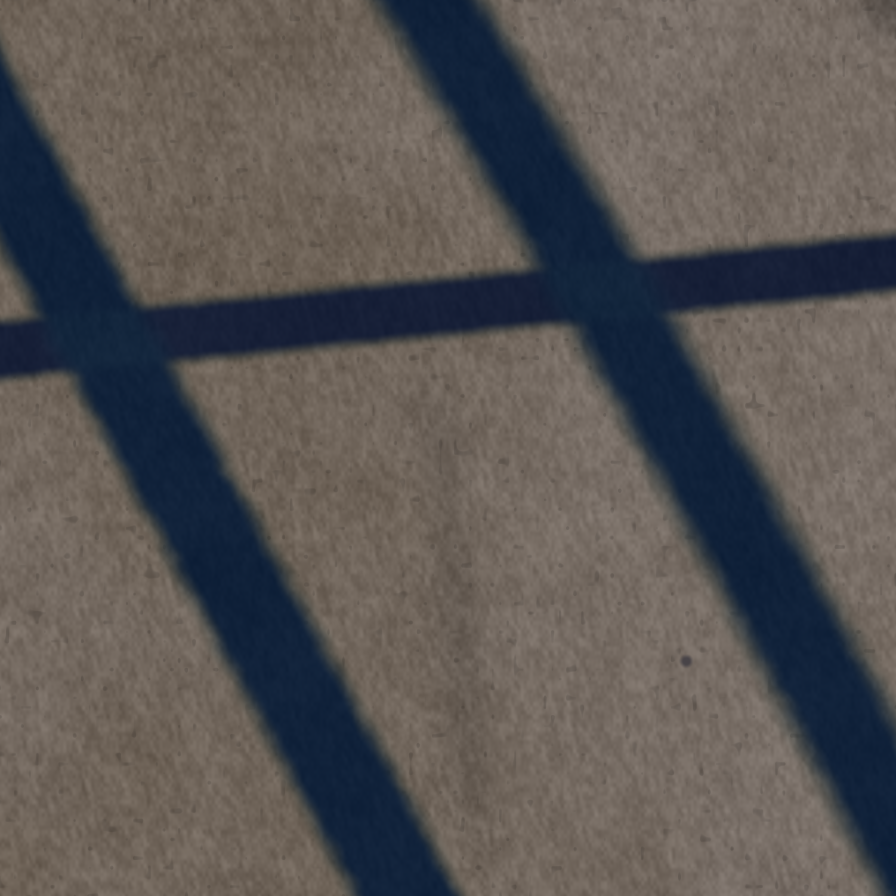
A WebGL 1 fragment shader for this texture:

```glsl
precision highp float;

uniform vec2 u_resolution;

const vec3 STONE_BROWN = vec3(0.425, 0.380, 0.335);
const vec3 STONE_PALE = vec3(0.475, 0.435, 0.405);
const vec3 SHADOW_BLUE = vec3(0.062, 0.130, 0.225);
const vec3 SHADOW_PLUM = vec3(0.088, 0.122, 0.215);
const vec3 FRINGE_OLIVE = vec3(0.015, 0.020, -0.012);
const float DIAGONAL_HALF = 0.060;
const float CROSSBAR_HALF = 0.0325;
const float LEFT_SOFTNESS = 0.018;
const float RIGHT_SOFTNESS = 0.024;
const float CROSSBAR_SOFTNESS = 0.010;
const float GRAIN_STRENGTH = 0.115;
const float MOTTLE_STRENGTH = 0.055;

float hash(vec2 p) {
  vec3 q = fract(vec3(p.xyx) * 0.1031);
  q += dot(q, q.yzx + 33.33);
  return fract((q.x + q.y) * q.z);
}

float valueNoise(vec2 p) {
  vec2 cell = floor(p);
  vec2 f = fract(p);
  f = f * f * (3.0 - 2.0 * f);
  return mix(mix(hash(cell), hash(cell + vec2(1.0, 0.0)), f.x),
             mix(hash(cell + vec2(0.0, 1.0)), hash(cell + 1.0), f.x), f.y);
}

float fbm(vec2 p) {
  float sum = 0.0;
  float amplitude = 0.5;
  for (int i = 0; i < 4; i++) {
    sum += amplitude * valueNoise(p);
    p = mat2(1.6, 1.2, -1.2, 1.6) * p + 7.3;
    amplitude *= 0.5;
  }
  return sum / 0.9375;
}

float softBand(float offset, float halfWidth, float softness) {
  return 1.0 - smoothstep(halfWidth - softness, halfWidth + softness, abs(offset));
}

// Short, slightly slanted fibres mixed with fine speckle
float stoneGrain(vec2 p) {
  vec2 slanted = vec2(p.x + 0.25 * p.y, p.y);
  float fibres = valueNoise(slanted * vec2(170.0, 85.0));
  float speckle = valueNoise(p * vec2(290.0, 210.0) + 19.0);
  return 0.6 * fibres + 0.4 * speckle - 0.5;
}

vec3 stone(vec2 p) {
  float mottle = fbm(p * 7.0) - 0.5;
  float paleness = 0.12 + 0.75 * smoothstep(0.35, 0.85, p.x + 0.12 * p.y);
  paleness += 0.35 * smoothstep(0.5, 0.0, length(p - vec2(0.04, 0.36)));
  vec3 color = mix(STONE_BROWN, STONE_PALE, clamp(paleness + 0.8 * mottle, 0.0, 1.0));
  color += MOTTLE_STRENGTH * (fbm(p * 24.0 + 5.0) - 0.5);

  // Faint vertical stain and darkened upper right corner
  float stainX = 0.485 + 0.09 * (0.57 - p.y) + 0.012 * mottle;
  float stain = exp(-pow((p.x - stainX) / 0.026, 2.0));
  stain *= smoothstep(0.62, 0.50, p.y) * smoothstep(0.0, 0.16, p.y);
  color *= 1.0 - 0.10 * stain;
  color *= 1.0 - 0.3 * smoothstep(0.07, 0.0, length(p - 1.0));

  // Grain, sparse pits and one dark fleck
  color += GRAIN_STRENGTH * stoneGrain(p);
  float pits = smoothstep(0.84, 0.97, valueNoise(p * vec2(120.0, 95.0) + 41.0));
  color *= 1.0 - 0.13 * pits;
  float fleck = smoothstep(0.009, 0.003, length(p - vec2(0.766, 0.262)));
  return mix(color, vec3(0.23, 0.22, 0.25), 0.75 * fleck);
}

void main() {
  vec2 p = gl_FragCoord.xy / u_resolution;
  float drop = 1.0 - p.y;

  // Signed offsets from the centre lines of the three shadows
  float wobble = 0.006 * (valueNoise(p * 55.0) - 0.5);
  float leftOffset = p.x + 0.090 - 0.545 * drop + wobble;
  float rightOffset = p.x - 0.478 - 0.62 * drop + 0.055 * drop * drop + wobble;
  float crossOffset = p.y - 0.609 - 0.098 * p.x + 0.4 * wobble;

  float leftBar = softBand(leftOffset, DIAGONAL_HALF, LEFT_SOFTNESS);
  float rightBar = softBand(rightOffset, DIAGONAL_HALF, RIGHT_SOFTNESS);
  float crossbar = softBand(crossOffset, CROSSBAR_HALF, CROSSBAR_SOFTNESS);
  float diagonals = max(leftBar, rightBar);
  float shade = 1.0 - (1.0 - diagonals) * (1.0 - crossbar);

  // Shadow tint with muted texture
  vec3 shadow = mix(SHADOW_PLUM, SHADOW_BLUE, diagonals);
  shadow += vec3(0.012, 0.018, 0.012) * diagonals * crossbar;
  shadow += 0.030 * stoneGrain(p) + 0.025 * (fbm(p * 14.0) - 0.5);

  vec3 color = mix(stone(p), shadow, shade);
  color += FRINGE_OLIVE * 4.0 * shade * (1.0 - shade);
  gl_FragColor = vec4(clamp(color, 0.0, 1.0), 1.0);
}
```
